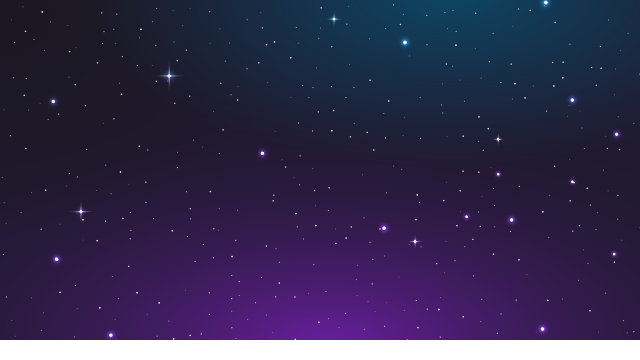
A Shadertoy shader for this background:

```glsl
vec2 hash2(vec2 cell) {
    vec3 q = fract(cell.xyx * vec3(0.1031, 0.1030, 0.0973));
    q += dot(q, q.yzx + 33.33);
    return fract((q.xx + q.yz) * q.zy);
}

// Strength of an elliptical glow: one at its centre, zero at its rim
float glow(vec2 p, vec2 center, vec2 radii, float falloff) {
    return pow(max(1.0 - length((p - center) / radii), 0.0), falloff);
}

float disc(float dist, float radius, float pixel) {
    return 1.0 - smoothstep(radius - 0.6 * pixel, radius + 0.6 * pixel, dist);
}

// One randomly placed star in some of the grid cells
float starDust(vec2 p, float cellSize, float pixel) {
    vec2 cell = floor(p / cellSize);
    vec2 spot = (cell + 0.1 + 0.8 * hash2(cell)) * cellSize;
    vec2 traits = hash2(cell + 71.3);
    float radius = mix(0.0011, 0.0022, traits.y);
    return step(traits.x, 0.56) * mix(0.3, 1.0, traits.y) * disc(length(p - spot), radius, pixel);
}

// Thin tapering cross with a bright core
float sparkle(vec2 d, float arm, float pixel) {
    vec2 a = abs(d);
    vec2 taper = max(1.0 - a / arm, 0.0);
    vec2 width = 0.0012 * taper + 0.35 * pixel;
    vec2 rays = taper * taper * exp(-a.yx * a.yx / (width * width));
    return min(0.8 * (rays.x + rays.y) + disc(length(d), 0.04 * arm + 0.0022, pixel), 1.0);
}

void mainImage(out vec4 fragColor, in vec2 fragCoord) {
    vec2 p = fragCoord / iResolution.y;
    p.x += 0.5 * (16.0 / 9.0 - iResolution.x / iResolution.y);
    float pixel = 1.0 / iResolution.y;

    // Night sky with a teal glow above and a violet glow below
    vec3 sky = mix(vec3(0.125, 0.1, 0.185), vec3(0.105, 0.095, 0.135), glow(p, vec2(0.0, 0.95), vec2(0.8, 0.6), 0.8));
    sky = mix(sky, vec3(0.05, 0.275, 0.39), glow(p, vec2(1.25, 1.02), vec2(1.02, 0.49), 1.15));
    sky += vec3(0.28, 0.02, 0.43) * glow(p, vec2(0.91, 0.045), vec2(1.45, 0.66), 1.9);

    vec3 color = mix(sky, vec3(0.97, 0.95, 1.0), starDust(p, 0.05, pixel));
    vec3 haloColor = mix(vec3(0.5, 0.2, 0.85), vec3(0.1, 0.55, 0.85), smoothstep(0.6, 0.9, p.y));

    // Bright round stars: position and radius
    vec3 beacons[15] = vec3[](
        vec3(0.148, 0.718, 0.0046), vec3(0.729, 0.574, 0.0046), vec3(1.125, 0.882, 0.005),
        vec3(1.516, 0.993, 0.005), vec3(1.590, 0.722, 0.0046), vec3(1.713, 0.627, 0.0043),
        vec3(1.384, 0.516, 0.0034), vec3(1.590, 0.495, 0.0034), vec3(1.296, 0.398, 0.0034),
        vec3(1.421, 0.389, 0.0046), vec3(1.067, 0.366, 0.0048), vec3(1.706, 0.294, 0.0034),
        vec3(0.157, 0.280, 0.0048), vec3(1.507, 0.086, 0.0048), vec3(0.308, 0.069, 0.0046));
    for (int i = 0; i < 15; i++) {
        float dist = length(p - beacons[i].xy);
        float radius = beacons[i].z;
        color += haloColor * 0.6 * exp(-dist * dist / (4.5 * radius * radius));
        color = mix(color, vec3(1.0), disc(dist, radius, pixel));
    }

    // Cross-shaped stars: position and arm length
    vec3 crosses[5] = vec3[](
        vec3(0.470, 0.789, 0.052), vec3(0.928, 0.947, 0.027), vec3(0.225, 0.412, 0.038),
        vec3(1.384, 0.613, 0.021), vec3(1.153, 0.329, 0.025));
    for (int i = 0; i < 5; i++) {
        vec2 d = p - crosses[i].xy;
        float arm = crosses[i].z;
        color += haloColor * 0.45 * exp(-dot(d, d) / (0.06 * arm * arm));
        color = mix(color, vec3(0.93, 0.93, 1.0), sparkle(d, arm, pixel));
    }

    // White band along the bottom
    float band = 1.0 - smoothstep(-0.5 * pixel, 0.5 * pixel, p.y - 0.0556);
    fragColor = vec4(mix(clamp(color, 0.0, 1.0), vec3(1.0), band), 1.0);
}
```
